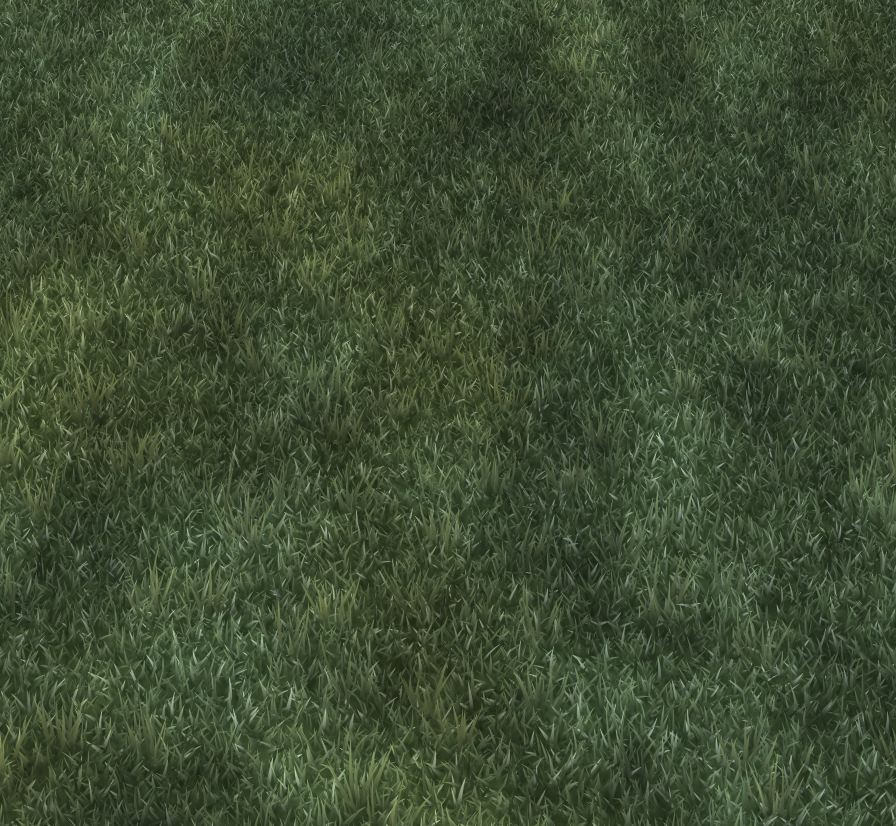
This texture is drawn by a Shadertoy shader. Its source:

```glsl
// A meadow of short grass with taller tufts, seen at a slant and fading into shade.

// Integer hash: four random values in 0..1 per cell and seed
vec4 hash4(ivec2 cell, int seed) {
    uvec4 v = uvec4(ivec4(cell, seed, cell.x + 7 * seed)) * 1664525u + 1013904223u;
    v += v.yzxy * v.wxyz;
    v ^= v >> 16u;
    v += v.yzxy * v.wxyz;
    v ^= v >> 15u;
    return vec4(v & 65535u) / 65535.0;
}

float valueNoise(vec2 p) {
    ivec2 i = ivec2(floor(p));
    vec2 f = fract(p);
    f = f * f * (3.0 - 2.0 * f);
    float low = mix(hash4(i, 91).x, hash4(i + ivec2(1, 0), 91).x, f.x);
    float high = mix(hash4(i + ivec2(0, 1), 91).x, hash4(i + ivec2(1, 1), 91).x, f.x);
    return mix(low, high, f.y);
}

float fbm(vec2 p) {
    float sum = 0.0, gain = 0.53;
    for (int i = 0; i < 4; i++) {
        sum += gain * valueNoise(p);
        p = mat2(1.6, 1.2, -1.2, 1.6) * p + 3.7;
        gain *= 0.5;
    }
    return sum;
}

// Perspective: size of things whose root lies at ground depth v
float depthScale(float v) { return exp(-0.55 * v); }

vec2 groundToScreen(vec2 g) {
    float s = depthScale(g.y);
    return vec2(g.x * s, (1.0 - s) / 0.55);
}

// Tapered, bent blade growing from the origin: x = coverage, y = position along it
vec2 blade(vec2 d, float angle, float len, float halfWidth, float bend, float soft) {
    float c = cos(angle), s = sin(angle);
    vec2 q = vec2(c * d.x - s * d.y, s * d.x + c * d.y);
    float t = q.y / len;
    float side = abs(q.x - bend * len * t * t);
    float w = halfWidth * (1.0 - t * t);
    float cover = smoothstep(w + soft, w - soft, side);
    cover *= smoothstep(0.0, 0.35, t) * smoothstep(1.03, 0.9, t);
    return vec2(cover, clamp(t, 0.0, 1.0));
}

// Short turf, drawn from the far rows to the near ones
vec3 drawTurf(vec3 color, vec2 p, float depth, float soft) {
    const float size = 0.024;
    for (int j = 0; j >= -2; j--) {
        int row = int(floor(depth / size)) + j;
        int column = int(floor(p.x / depthScale((float(row) + 0.5) * size) / size));
        for (int layer = 0; layer < 12; layer++)
        for (int i = -1; i <= 1; i++) {
            ivec2 cell = ivec2(column + i, row);
            vec4 r = hash4(cell, layer), look = hash4(cell, layer + 40);
            vec2 root = (vec2(cell) + r.xy) * size;
            float s = depthScale(root.y), angle = 2.4 * (r.z - 0.5);
            float len = mix(0.044, 0.024, abs(angle) / 1.2) * mix(0.6, 1.0, r.w);
            vec2 b = blade((p - groundToScreen(root)) / s, angle, len,
                           mix(0.0014, 0.0027, look.x), 0.5 * (look.y - 0.5), soft / s);
            vec3 green = mix(vec3(0.15, 0.205, 0.12), vec3(0.36, 0.43, 0.31), look.z);
            green = mix(green, vec3(0.52, 0.58, 0.50), smoothstep(0.82, 1.0, look.w));
            color = mix(color, green * mix(0.5, 1.2, b.y), 0.95 * b.x);
        }
    }
    return color;
}

// Taller tufts whose loose blades fan out from a wide root
vec3 drawTufts(vec3 color, vec2 p, float depth, float soft) {
    const float size = 0.1;
    for (int j = 0; j >= -1; j--) {
        int row = int(floor(depth / size)) + j;
        int column = int(floor(p.x / depthScale((float(row) + 0.5) * size) / size));
        for (int i = -1; i <= 1; i++) {
            ivec2 cell = ivec2(column + i, row);
            vec4 tuft = hash4(cell, 70);
            if (tuft.z > 0.7) continue;
            vec2 root = (vec2(cell) + tuft.xy) * size;
            float s = depthScale(root.y);
            vec2 d = (p - groundToScreen(root)) / s;
            vec3 tip = mix(vec3(0.38, 0.46, 0.32), vec3(0.47, 0.52, 0.34), tuft.w);
            for (int k = 0; k < 9; k++) {
                vec4 r = hash4(cell, 100 + k);
                float spread = float(k) / 8.0 - 0.5;
                vec2 offset = vec2(0.03 * spread + 0.02 * (r.y - 0.5), 0.025 * (r.w - 0.5));
                vec2 b = blade(d - offset, 0.75 * spread + 0.4 * (r.x - 0.5),
                               mix(0.035, 0.085, r.z), mix(0.0018, 0.003, r.y),
                               0.4 * (r.w - 0.5), soft / s);
                color = mix(color, tip * mix(0.4, 0.85 + 0.3 * r.x, b.y), 0.85 * b.x);
            }
        }
    }
    return color;
}

void mainImage(out vec4 fragColor, in vec2 fragCoord) {
    vec2 p = (fragCoord - vec2(0.5 * iResolution.x, 0.0)) / iResolution.y;
    float depth = -log(1.0 - 0.55 * p.y) / 0.55;
    vec2 ground = vec2(p.x / depthScale(depth), depth);
    float soft = max(0.0009, 0.5 / iResolution.y);

    // Dark thatch under the blades
    vec3 color = mix(vec3(0.09, 0.13, 0.07), vec3(0.22, 0.28, 0.17), fbm(ground * 60.0));
    color = drawTurf(color, p, depth, soft);
    color = drawTufts(color, p, depth, soft);

    // Uneven light: broad patches, small clumps, two shaded hollows far off on the right
    float light = mix(1.0, 1.36, smoothstep(0.2, 0.8, fbm(ground * 5.5 + 11.0)));
    light += 0.45 * (fbm(ground * 17.0) - 0.5);
    vec2 hollowA = (p - vec2(0.06, 0.87)) * vec2(8, 14);
    vec2 hollowB = (p - vec2(0.42, 0.8)) * vec2(5, 7);
    light -= 0.2 * exp(-dot(hollowA, hollowA)) + 0.22 * exp(-dot(hollowB, hollowB));

    // Olive on the left, cooler green on the right
    float warmth = smoothstep(0.3, 0.9, fbm(ground * 3.0 + 5.0) - 0.45 * p.x);
    color *= light * mix(vec3(0.98, 1.0, 1.03), vec3(1.05, 1.0, 0.89), warmth);
    fragColor = vec4(color, 1.0);
}
```
